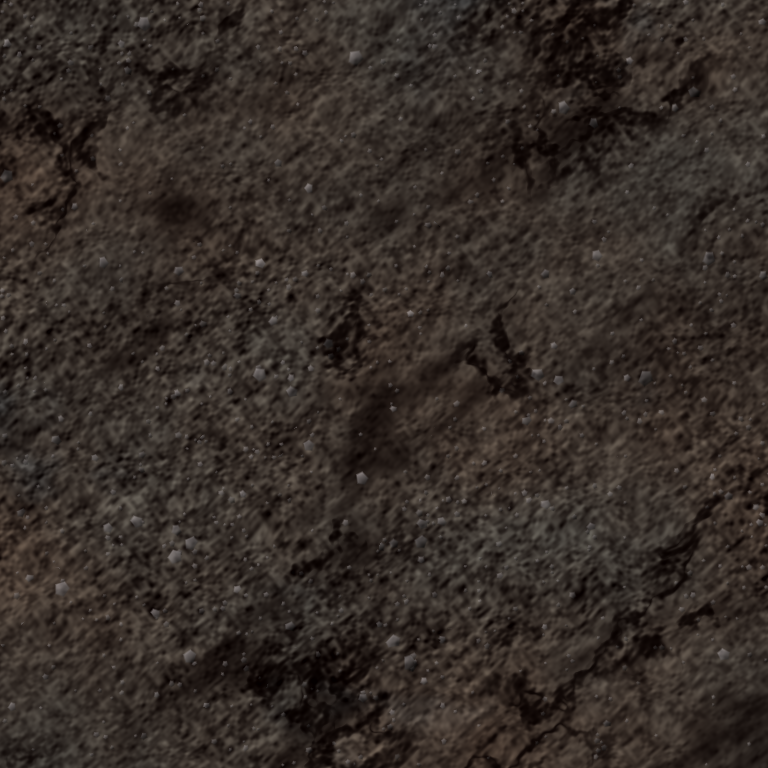
Write a Shadertoy shader that draws this texture.

```glsl
// Dark, damp soil: fine diagonal grain over soft clods, split by ragged cracks
// and strewn with small grey stones. Layers of value noise set one tone, which
// is coloured by a brown ramp and tinted by slow drifts of hue.

#define SLANT 0.70          // direction of the cracks and grain, in radians
#define BASE_TONE 0.232     // mean brightness before the cracks are cut
#define GRAIN_SCALE 62.0    // coarse grains across the canvas
#define GRAIN_DEPTH 0.125   // contrast of the grain
#define CLOD_DEPTH 0.055    // contrast of the broad patches
#define CRACK_WIDTH 0.12    // reach of the dark cracks
#define CRACK_DEPTH 0.72    // darkness of the cracks
#define STONE_SCALE 46.0    // cells of larger stones across the canvas
#define SPECK_SCALE 105.0   // cells of bright specks across the canvas
#define DARK_SOIL vec3(0.080, 0.050, 0.040)
#define PALE_SOIL vec3(0.390, 0.348, 0.308)
#define STONE_GREY vec3(0.43, 0.41, 0.41)

float hash(vec2 p) {
    return fract(sin(dot(p, vec2(127.1, 311.7))) * 43758.5453);
}

// Smooth value noise from -1 to 1
float noise(vec2 p) {
    vec2 cell = floor(p), f = fract(p);
    vec2 w = f * f * (3.0 - 2.0 * f);
    float low = mix(hash(cell), hash(cell + vec2(1, 0)), w.x);
    float high = mix(hash(cell + vec2(0, 1)), hash(cell + vec2(1, 1)), w.x);
    return mix(low, high, w.y) * 2.0 - 1.0;
}

float fbm(vec2 p) {
    float sum = 0.0, amp = 0.55;
    for (int i = 0; i < 5; i++) {
        sum += amp * noise(p);
        p = p * 2.03 + vec2(17.3, 9.1);
        amp *= 0.52;
    }
    return sum;
}

// Fine grain: three sizes of crumbs, the middle one lit from the upper left
float grain(vec2 q) {
    vec2 g = q * GRAIN_SCALE * vec2(0.85, 1.15);
    vec2 m = g * 1.75 + 31.0;
    float crumbs = noise(m) - 0.55 * noise(m + vec2(0.1, 0.65));
    return 0.45 * noise(g) + 0.68 * crumbs + 0.62 * noise(g * 3.2 + 57.0);
}

// Scattered angular stones: x is coverage, y is brightness
vec2 stones(vec2 p, float share, float blur) {
    vec2 home = floor(p), result = vec2(0.0, 1.0);
    for (int j = -1; j <= 1; j++)
    for (int i = -1; i <= 1; i++) {
        vec2 cell = home + vec2(i, j);
        if (hash(cell + 3.7) > share) continue;
        vec2 d = p - cell - 0.2 - 0.6 * vec2(hash(cell + 11.3), hash(cell + 23.9));
        float angle = 6.2832 * hash(cell + 41.1);
        float size = mix(0.16, 0.38, pow(hash(cell + 67.7), 2.0));
        float facet = 0.0;
        for (int k = 0; k < 5; k++) {
            float a = angle + 1.2566 * float(k);
            float reach = mix(0.75, 1.25, hash(cell + float(k) * 5.3));
            facet = max(facet, dot(d, vec2(cos(a), sin(a))) / reach);
        }
        float cover = 1.0 - smoothstep(size - blur, size + blur, facet);
        float light = 0.6 + 0.5 * hash(cell + 83.3) + 0.5 * dot(d, vec2(-0.6, 0.8)) / size;
        if (cover > result.x) result = vec2(cover, light);
    }
    return result;
}

void mainImage(out vec4 fragColor, in vec2 fragCoord) {
    vec2 p = fragCoord / iResolution.y;
    float c = cos(SLANT), s = sin(SLANT);
    vec2 q = mat2(c, -s, s, c) * p + 4.0;

    // Broad clods with light falling from the upper left
    vec2 clodPos = q * vec2(4.0, 6.0);
    float clod = fbm(clodPos);
    float relief = clod - fbm(clodPos + vec2(0.02, 0.16));
    float rough = smoothstep(-0.35, 0.45, fbm(q * vec2(3.0, 4.5) + 71.0));

    // Grain is stronger in the rough, crumbly areas
    float fine = grain(q + 0.004 * noise(p * 24.0));
    float tone = BASE_TONE + CLOD_DEPTH * (clod + 1.1 * relief);
    tone += GRAIN_DEPTH * mix(0.8, 1.2, rough) * fine - 0.02 * rough;

    // Broken cracks and ragged hollows along the slant
    vec2 bend = vec2(fbm(p * 7.0 + 13.0), fbm(p * 7.0 + 37.0));
    vec2 crackPos = q * vec2(2.4, 5.2) + 0.55 * bend;
    float line = abs(fbm(crackPos + 5.0)) + 0.035 * fine;
    float open = smoothstep(0.0, 0.4, fbm(q * vec2(3.5, 5.0) + 91.0));
    float crack = (1.0 - smoothstep(0.0, CRACK_WIDTH, line)) * open;
    float hollow = smoothstep(0.28, 0.65, fbm(q * vec2(6.0, 13.0) + 113.0) + 0.06 * fine);
    tone *= 1.0 - CRACK_DEPTH * max(crack, 0.75 * hollow);

    // Brown ramp with drifts of rust, olive and cold grey
    float ramp = clamp((tone - 0.08) / 0.31, -0.2, 1.25);
    vec3 color = mix(DARK_SOIL, PALE_SOIL, ramp);
    float hue = fbm(p * 4.0 + 151.0);
    color *= 1.0 + hue * vec3(0.07, -0.05, -0.12);
    float cold = smoothstep(0.15, 0.6, fbm(p * 5.0 + 203.0)) * rough;
    color = mix(color, vec3(0.92, 1.0, 1.08) * dot(color, vec3(0.35, 0.4, 0.25)), 0.7 * cold);

    // Stones and bright specks gather where the soil is rough
    vec2 stone = stones(p * STONE_SCALE, 0.012 + 0.05 * rough, 0.07);
    vec2 speck = stones(p * SPECK_SCALE + 19.0, 0.03 + 0.09 * rough, 0.14);
    float shade = 1.0 - 0.5 * crack;
    color = mix(color, STONE_GREY * speck.y * shade, 0.55 * speck.x);
    color = mix(color, STONE_GREY * (stone.y + 0.15 * fine) * shade, 0.7 * stone.x);

    fragColor = vec4(clamp(color, 0.0, 1.0), 1.0);
}
```
